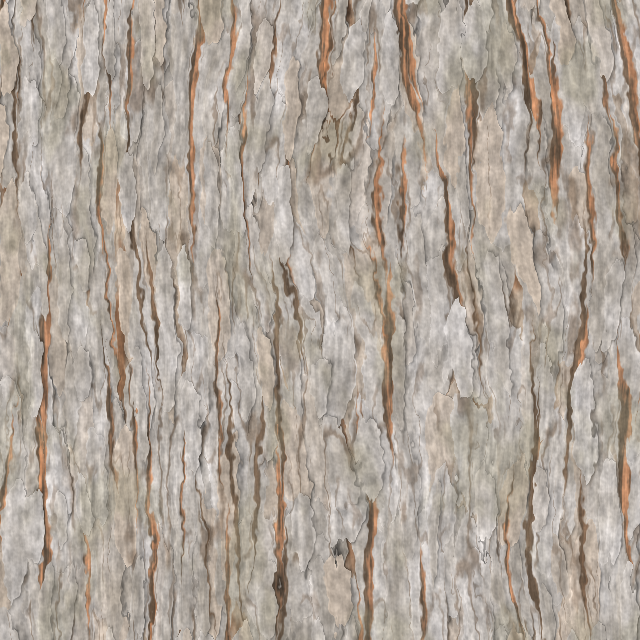
This texture is drawn by a WebGL 1 fragment shader. Its source:

```glsl
precision highp float;
// Weathered grey cedar bark: shaggy vertical strips over rust-coloured grooves.
uniform vec2 u_resolution;

const vec3 PALE = vec3(0.815, 0.795, 0.785);
const vec3 DRAB = vec3(0.63, 0.595, 0.55);
const vec3 TAN = vec3(0.75, 0.675, 0.60);
const vec3 MOSS = vec3(0.60, 0.575, 0.48);
const vec3 RUST = vec3(0.66, 0.46, 0.33);
const vec3 UMBER = vec3(0.41, 0.33, 0.26);

float hash(vec2 p) {
  return fract(sin(dot(p, vec2(127.1, 311.7))) * 43758.5453);
}

float noise(vec2 p) {
  vec2 i = floor(p);
  vec2 f = fract(p);
  f = f * f * (3.0 - 2.0 * f);
  float low = mix(hash(i), hash(i + vec2(1.0, 0.0)), f.x);
  float high = mix(hash(i + vec2(0.0, 1.0)), hash(i + vec2(1.0)), f.x);
  return mix(low, high, f.y);
}

// Each octave is rotated slightly so that no lattice shows.
float fbm(vec2 p) {
  float sum = 0.0;
  float amplitude = 0.533;
  for (int i = 0; i < 4; i++) {
    sum += amplitude * noise(p);
    p = mat2(1.95, 0.5, -0.5, 1.95) * p + 17.7;
    amplitude *= 0.5;
  }
  return sum;
}

// Scattered long strips. Returns depth inside the strip, its id, and
// the position across it (-1 left edge, 1 right edge).
vec3 strips(vec2 p, vec2 cells, float width, float density, float taper, float seed) {
  vec2 home = floor(p * cells);
  vec3 best = vec3(-1.0, 0.0, 0.0);
  for (int y = -1; y <= 1; y++) {
    for (int x = -1; x <= 1; x++) {
      vec2 cell = home + vec2(float(x), float(y));
      vec2 key = cell + seed;
      if (hash(key + 17.3) > density) continue;
      float id = hash(key);
      vec2 jitter = vec2(hash(key + 3.13), hash(key + 7.71));
      vec2 q = p - (cell + 0.2 + 0.6 * jitter) / cells;
      q.x += (jitter.y - 0.35) * 0.18 * q.y;
      float halfLength = (0.4 + 0.4 * jitter.x) / cells.y;
      float halfWidth = width * (0.6 + 0.8 * id) / cells.x;
      float profile = 1.0 - pow(abs(q.y) / halfLength + 0.0001, taper);
      float depth = halfWidth * profile - abs(q.x);
      if (depth > best.x) best = vec3(depth, id, clamp(q.x / halfWidth, -1.0, 1.0));
    }
  }
  return best;
}

vec3 barkColor(float id, float mottle) {
  float tone = clamp(0.36 + 0.36 * id + (mottle - 0.5) * 1.1, 0.0, 1.0);
  float warmth = smoothstep(0.72, 0.95, fract(id * 7.31));
  return mix(mix(DRAB, PALE, tone), TAN, 0.6 * warmth);
}

// Lays a strip over the surface, with a cast shadow and a light, curled rim.
vec3 layStrip(vec3 under, vec3 strip, float mottle, float shadow) {
  float lee = smoothstep(-0.9, 1.0, strip.z);
  under *= 1.0 - shadow * lee * exp(min(strip.x, 0.0) / 0.0026);
  float rim = 1.0 - smoothstep(0.0, 0.004, strip.x);
  vec3 top = barkColor(strip.y, mottle) * (1.0 - 0.03 * strip.z + 0.06 * rim);
  return mix(under, top, smoothstep(-0.001, 0.001, strip.x));
}

// Opens a groove: dark at its edges, streaked with rust inside.
vec3 cutGroove(vec3 surface, vec3 groove, float streak) {
  float rust = smoothstep(-0.5, 0.5, groove.z + (streak - 0.5) * 3.0);
  rust *= smoothstep(0.15, 0.45, fract(groove.y * 5.17));
  vec3 inside = mix(UMBER, RUST, rust) * (0.7 + 0.6 * streak);
  return mix(surface, inside, 0.88 * smoothstep(-0.0015, 0.0015, groove.x));
}

// Thin broken lines where stretched noise crosses its middle value.
float hairline(vec2 p, float zone) {
  float contour = abs(noise(p) - 0.5);
  return smoothstep(0.42, 0.58, zone) * (1.0 - smoothstep(0.01, 0.08, contour));
}

void main() {
  vec2 uv = gl_FragCoord.xy / u_resolution;

  // Flowing grain with coarse and fine raggedness at the edges
  vec2 p = uv;
  p.x += 0.11 * (fbm(uv * vec2(2.2, 1.5) + 4.0) - 0.5);
  p.x += 0.010 * (noise(uv * vec2(12.0, 8.0)) - 0.5);
  vec2 ragged = p + vec2(0.016, 0.06) * (fbm(uv * vec2(65.0, 24.0)) - 0.5);
  ragged.x += 0.005 * (noise(uv * vec2(150.0, 95.0) + 7.0) - 0.5);

  float mottle = fbm(p * vec2(42.0, 14.0) + 31.0);
  float streak = fbm(p * vec2(190.0, 11.0) + 8.0);
  float crust = fbm(p * vec2(130.0, 60.0) + 23.0);
  float patches = fbm(p * vec2(24.0, 13.0) + 71.0);
  float shadow = 0.5 * smoothstep(0.33, 0.62, patches);

  // Inner bark, then strips from broad to narrow
  vec3 color = mix(mix(UMBER, RUST, streak), TAN, smoothstep(0.25, 0.55, mottle));
  for (int i = 0; i < 5; i++) {
    float layer = float(i);
    vec2 cells = vec2(11.0 + 4.0 * layer, 2.6 + 0.9 * layer);
    vec3 strip = strips(ragged, cells, 0.42, 0.92 - 0.1 * layer, 5.0, 11.37 * layer + 2.19);
    color = layStrip(color, strip, mottle, shadow);
  }

  // Hairline cracks along the grain
  float cracks = hairline(ragged * vec2(44.0, 4.5) + 53.0, patches);
  cracks = max(cracks, 0.7 * hairline(ragged * vec2(85.0, 9.0) + 13.0, mottle));
  color = mix(color, UMBER, 0.5 * cracks);

  // Open grooves, partly bridged by loose flakes
  color = cutGroove(color, strips(ragged, vec2(12.0, 2.8), 0.075, 0.5, 2.0, 91.43), streak);
  color = cutGroove(color, strips(ragged, vec2(24.0, 5.0), 0.08, 0.38, 2.0, 67.81), streak);
  color = layStrip(color, strips(ragged, vec2(22.0, 8.0), 0.28, 0.4, 4.0, 43.57), mottle, 0.42);

  // Lichen tint, fibres, crust and fine grain
  float moss = smoothstep(0.5, 0.72, fbm(p * vec2(18.0, 9.0) + 19.0));
  color = mix(color, MOSS, 0.35 * moss);
  color *= 1.0 + 0.26 * (streak - 0.5) + 0.42 * (crust - 0.5);
  color *= 1.0 + 0.10 * (noise(mat2(0.8, 0.6, -0.6, 0.8) * uv * 270.0) - 0.5);
  gl_FragColor = vec4(color, 1.0);
}
```
